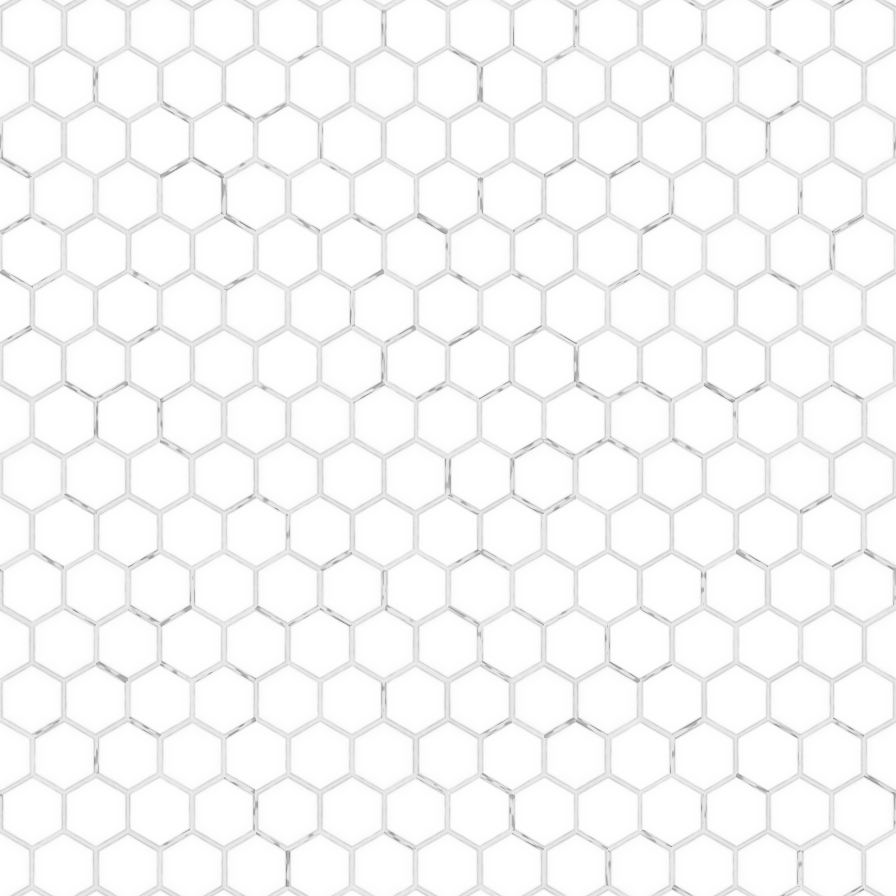
Give the GLSL for this pattern, as a Shadertoy shader.

```glsl
// Seamless white hexagon tiles with thin, unevenly worn pale grey grout.

const vec2  REPEATS      = vec2(14.0, 16.0); // columns, rows (rows must be even)
const float ROW_STEP     = 0.8660254;        // row spacing, in column widths
const float HALF_GAP     = 0.036;            // half the grout width
const float SIZE_JITTER  = 0.012;
const float SHIFT_JITTER = 0.016;
const float CORNER       = 0.035;
const float RIM_WIDTH    = 0.016;
const float SHADE_REACH  = 0.06;             // soft shading inside each tile
const float SHADE_DEPTH  = 0.022;
const float WORN_SHARE   = 0.22;             // share of joints with dark streaks
const vec3  TILE_COLOR   = vec3(1.0);
const vec3  GROUT_COLOR  = vec3(0.92);

float hash(vec2 p) {
    vec3 q = fract(vec3(p.xyx) * 0.1031);
    q += dot(q, q.yzx + 33.33);
    return fract((q.x + q.y) * q.z);
}

float valueNoise(vec2 p) {
    vec2 i = floor(p), f = fract(p);
    f = f * f * (3.0 - 2.0 * f);
    return mix(mix(hash(i), hash(i + vec2(1, 0)), f.x),
               mix(hash(i + vec2(0, 1)), hash(i + vec2(1, 1)), f.x), f.y);
}

// Signed distance to a pointy-topped hexagon with inner radius r.
float hexagon(vec2 p, float r) {
    const vec3 k = vec3(-0.8660254, 0.5, 0.5773503);
    p = abs(p.yx);
    p -= 2.0 * min(dot(k.xy, p), 0.0) * k.xy;
    p -= vec2(clamp(p.x, -k.z * r, k.z * r), r);
    return length(p) * sign(p.y);
}

void mainImage(out vec4 fragColor, in vec2 fragCoord) {
    vec2 p = fragCoord / iResolution.xy * REPEATS * vec2(1.0, ROW_STEP);
    float pixel = REPEATS.x / min(iResolution.x, iResolution.y);

    // Two nearest tiles: distance, centre and wrapped identity
    float d = 1e3, dNext = 1e3;
    vec2 center = vec2(0), centerNext = vec2(0), id = vec2(0), idNext = vec2(0);
    float baseRow = floor(p.y / ROW_STEP);
    for (int j = -1; j <= 1; j++) {
        float row = baseRow + float(j);
        float stagger = 0.5 * mod(row, 2.0);
        for (int i = -1; i <= 1; i++) {
            float column = floor(p.x - stagger + 0.5) + float(i);
            vec2 c = vec2(column + stagger, (row + 0.5) * ROW_STEP);
            vec2 tile = mod(vec2(column, row), REPEATS);
            vec2 shift = vec2(hash(tile + 17.0), hash(tile + 43.0)) - 0.5;
            float radius = 0.5 - HALF_GAP + SIZE_JITTER * (hash(tile + 71.0) - 0.5);
            float dist = hexagon(p - c - SHIFT_JITTER * shift, radius - CORNER) - CORNER;
            if (dist < d) {
                dNext = d; centerNext = center; idNext = id;
                d = dist; center = c; id = tile;
            } else if (dist < dNext) {
                dNext = dist; centerNext = c; idNext = tile;
            }
        }
    }

    // Coordinates along and across the joint, the same seen from both tiles
    vec2 normal = normalize(centerNext - center);
    normal *= sign(normal.x);
    vec2 local = p - 0.5 * (center + centerNext);
    vec2 joint = vec2(dot(local, vec2(-normal.y, normal.x)), dot(local, normal));
    float seed = fract(hash(id + 5.0) + hash(idNext + 5.0));
    float streak = valueNoise(joint * vec2(9.0, 32.0) + seed * 190.0 + 50.0);
    float grain = valueNoise(joint * vec2(30.0, 45.0) + seed * 310.0 + 90.0);

    // Tile face with faint shading towards its edge
    float shade = SHADE_DEPTH * mix(0.5, 1.3, hash(id + 29.0));
    vec3 tileColor = TILE_COLOR - shade * exp(min(d, 0.0) / SHADE_REACH);

    // Grout with dark rims and scattered worn streaks
    float gap = clamp(0.5 + d / pixel, 0.0, 1.0);
    float worn = step(1.0 - WORN_SHARE, fract(seed * 7.31));
    vec3 groutColor = GROUT_COLOR + 0.03 * (grain - 0.5) - 0.02 * seed;
    groutColor -= worn * 0.22 * smoothstep(0.5, 0.9, streak);
    float rim = exp(-d * d / (RIM_WIDTH * RIM_WIDTH));
    float rimDepth = mix(0.025, 0.10, streak) + 0.035 * seed + 0.05 * worn * grain;

    vec3 color = mix(tileColor, groutColor, gap) - rim * rimDepth;
    fragColor = vec4(clamp(color, 0.0, 1.0), 1.0);
}
```
